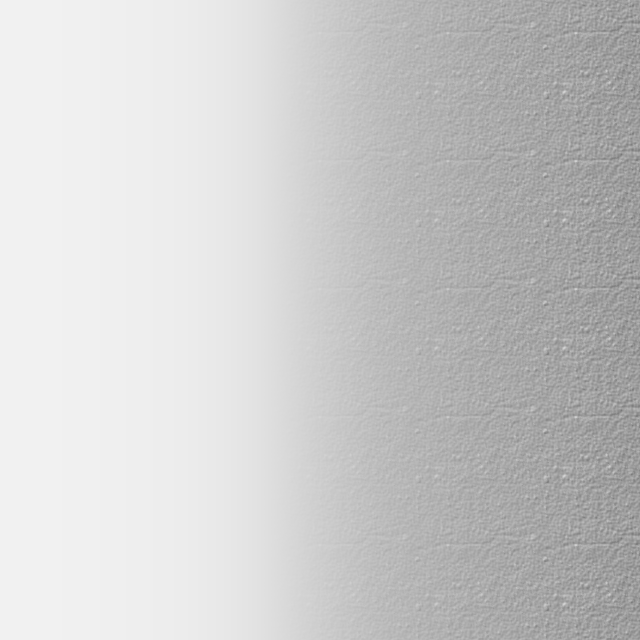
Reproduce this texture procedurally as a Shadertoy shader.

```glsl
// A smooth horizontal fade from near-white into grey, gritty plaster.
// The plaster is a tile repeated five times each way: periodic gradient noise
// and scattered pebbles form a height field, lit from the upper left.

const float TILES = 5.0;
const float TAU = 6.2831853;
const float TONES[11] = float[11](0.945, 0.943, 0.935, 0.922, 0.885, 0.805,
                                  0.733, 0.692, 0.662, 0.640, 0.615);
// Larger stones: centre in the tile and radius
const vec3 STONES[6] = vec3[6](vec3(0.17, 0.20, 0.033), vec3(0.45, 0.68, 0.038),
                               vec3(0.42, 0.73, 0.025), vec3(0.77, 0.66, 0.022),
                               vec3(0.26, 0.37, 0.020), vec3(0.76, 0.08, 0.022));

float hash(vec2 cell, float seed) {
    vec3 p = fract(vec3(cell.xyx + seed) * vec3(0.1031, 0.1030, 0.0973));
    p += dot(p, p.yzx + 33.33);
    return fract((p.x + p.y) * p.z);
}

float cornerSlope(vec2 cell, vec2 corner, vec2 f, vec2 period, float seed) {
    float angle = TAU * hash(mod(cell + corner, period), seed);
    return dot(vec2(cos(angle), sin(angle)), f - corner);
}

// Gradient noise that repeats once per tile
float noise(vec2 p, vec2 period, float seed) {
    p *= period;
    vec2 cell = floor(p), f = p - cell;
    vec2 s = f * f * f * (f * (f * 6.0 - 15.0) + 10.0);
    float a = cornerSlope(cell, vec2(0, 0), f, period, seed);
    float b = cornerSlope(cell, vec2(1, 0), f, period, seed);
    float c = cornerSlope(cell, vec2(0, 1), f, period, seed);
    float d = cornerSlope(cell, vec2(1, 1), f, period, seed);
    return mix(mix(a, b, s.x), mix(c, d, s.x), s.y);
}

float dome(float dist, float radius) {
    return 1.0 - smoothstep(0.35 * radius, radius, dist);
}

// One pebble at most in each cell of a repeating grid
float scatter(vec2 p, float cells, float chance, float seed) {
    p *= cells;
    vec2 cell = mod(floor(p), cells);
    vec2 centre = 0.35 + 0.3 * vec2(hash(cell, seed), hash(cell, seed + 7.0));
    float radius = mix(0.16, 0.35, hash(cell, seed + 13.0));
    float present = step(hash(cell, seed + 19.0), chance);
    return present * dome(length(fract(p) - centre), radius);
}

float pebbles(vec2 p) {
    // Warped coordinates make the outlines irregular
    p += 0.010 * vec2(noise(p, vec2(31.0), 3.0), noise(p, vec2(31.0), 5.0));
    float band = smoothstep(0.25, 0.65, fract(p.y))
               * (1.0 - smoothstep(0.8, 1.0, fract(p.y)));
    float h = 0.6 * scatter(p, 13.0, 0.08 + 0.20 * band, 41.0);
    h += 0.5 * scatter(p + 0.37, 21.0, 0.12 + 0.22 * band, 67.0);
    h += 0.35 * scatter(p + 0.19, 32.0, 0.15 + 0.20 * band, 83.0);
    for (int i = 0; i < 6; i++) {
        vec2 offset = fract(p - STONES[i].xy + 0.5) - 0.5;
        h = max(h, dome(length(offset), STONES[i].z));
    }
    return h;
}

// Slanting furrows along the upper part of the tile
float furrows(vec2 p) {
    float y = fract(p.y);
    float band = smoothstep(0.04, 0.16, y) * (1.0 - smoothstep(0.24, 0.42, y));
    float ridge = abs(noise(p, vec2(4.0, 8.0), 29.0));
    return band * smoothstep(0.0, 0.15, ridge);
}

float relief(vec2 p) {
    float h = 0.10 * noise(p, vec2(47.0), 11.0);
    h += 0.09 * noise(p, vec2(25.0), 17.0);
    h += 0.10 * noise(p, vec2(9.0), 23.0);
    return h + 0.13 * pebbles(p) + 0.07 * furrows(p);
}

// Catmull-Rom curve through the evenly spaced tones
float fadeTone(float x) {
    float t = clamp(x, 0.0, 1.0) * 10.0;
    int i = min(int(t), 9);
    float f = t - float(i);
    float a = TONES[max(i - 1, 0)], b = TONES[i];
    float c = TONES[i + 1], d = TONES[min(i + 2, 10)];
    return b + 0.5 * f * (c - a + f * (2.0 * a - 5.0 * b + 4.0 * c - d
             + f * (3.0 * (b - c) + d - a)));
}

void mainImage(out vec4 fragColor, in vec2 fragCoord) {
    vec2 uv = fragCoord / iResolution.xy;
    vec2 tile = vec2(uv.x, 1.0 - uv.y) * TILES;

    // Relief lighting and the paler stone surfaces
    vec2 toLight = vec2(0.006, 0.007);
    float light = relief(tile + toLight) - relief(tile - toLight);
    float detail = 0.85 * light + 0.045 * pebbles(tile)
                 + 0.012 * noise(tile, vec2(5.0), 53.0) - 0.006;

    // Texture emerges slowly from the pale side
    float strength = 0.25 * smoothstep(0.40, 0.60, uv.x)
                   + 0.75 * smoothstep(0.48, 1.05, uv.x);
    fragColor = vec4(vec3(fadeTone(uv.x) + strength * detail), 1.0);
}
```
